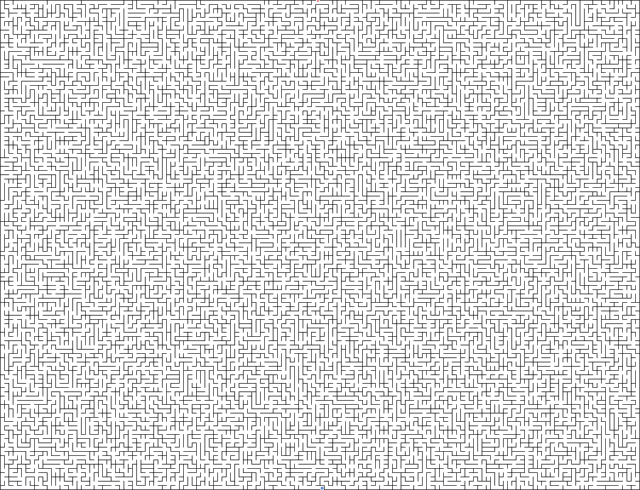
A Shadertoy shader for this pattern:

```glsl
const ivec2 GRID = ivec2(150, 115);

float hash(vec2 p) {
    vec3 q = fract(p.xyx * 0.1031);
    q += dot(q, q.yzx + 33.33);
    return fract((q.x + q.y) * q.z);
}

// Unit step for one of four quarter turns
ivec2 heading(int turn) {
    int s = 1 - (turn & 2);
    return (turn & 1) == 0 ? ivec2(s, 0) : ivec2(0, s);
}

int randomTurn(ivec2 node) {
    return int(hash(vec2(node) + 17.0) * 4.0);
}

bool inside(ivec2 node) {
    return all(greaterThan(node, ivec2(0))) && all(lessThan(node, GRID));
}

// Even nodes grow a wall in any direction
ivec2 evenStep(ivec2 node) {
    return inside(node) ? heading(randomTurn(node)) : ivec2(0);
}

// Odd nodes avoid doubling a wall or closing off a single cell
ivec2 wallStep(ivec2 node) {
    if (((node.x + node.y) & 1) == 0 || !inside(node)) return evenStep(node);
    int start = randomTurn(node);
    for (int i = 0; i < 4; i++) {
        ivec2 way = heading(start + i);
        ivec2 next = evenStep(node + way);
        bool doubled = next == -way;
        bool closed = evenStep(node + next) == -next;
        if (!doubled && !closed) return way;
    }
    return heading(start);
}

bool hasWall(ivec2 a, ivec2 b) {
    if (any(lessThan(b, ivec2(0))) || any(greaterThan(b, GRID))) return false;
    // Outer frame with a gap at the top and at the bottom
    if (!inside(a) && !inside(b)) {
        ivec2 middle = a + b;
        return middle != ivec2(GRID.x - 1, 2 * GRID.y) && middle != ivec2(GRID.x + 1, 0);
    }
    return wallStep(a) == b - a || wallStep(b) == a - b;
}

// Share of a filter box that a rectangle covers
float coverage(vec2 center, vec2 halfBox, vec2 low, vec2 high) {
    vec2 overlap = max(min(center + halfBox, high) - max(center - halfBox, low), 0.0);
    return overlap.x * overlap.y / (4.0 * halfBox.x * halfBox.y);
}

float disc(vec2 p, vec2 center, float radius, float blur) {
    return 1.0 - smoothstep(radius - blur, radius + blur, length(p - center));
}

void mainImage(out vec4 fragColor, in vec2 fragCoord) {
    float halfWall = 0.07;
    vec2 pixel = (vec2(GRID) + 2.0 * halfWall) / iResolution.xy;
    vec2 p = fragCoord * pixel - halfWall;
    vec2 halfBox = 0.575 * pixel;

    // The nearest node and its four arms
    ivec2 node = ivec2(round(p));
    vec2 local = p - vec2(node);
    float ink = coverage(local, halfBox, vec2(-halfWall), vec2(halfWall));
    for (int i = 0; i < 4; i++) {
        ivec2 way = heading(i);
        if (!hasWall(node, node + way)) continue;
        vec2 tip = vec2(way);
        vec2 side = halfWall * abs(tip.yx);
        vec2 root = tip * halfWall;
        ink += coverage(local, halfBox, min(root, tip) - side, max(root, tip) + side);
    }
    vec3 color = vec3(1.0 - min(ink, 1.0));

    // Small tinted marks in the two gaps
    float blur = 0.5 * pixel.x;
    vec3 red = vec3(0.9, 0.25, 0.25), blue = vec3(0.2, 0.45, 0.85);
    color = mix(color, red, 0.6 * disc(p, vec2(74.5, 114.85), 0.25, blur));
    color = mix(color, blue, 0.8 * disc(p, vec2(75.5, 0.35), 0.35, blur));
    fragColor = vec4(color, 1.0);
}
```
